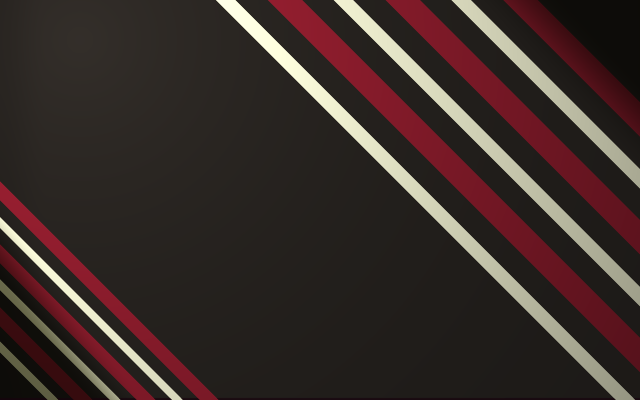
Reproduce this background procedurally as a Shadertoy shader.

```glsl
// Diagonal cream and crimson stripes across two corners of a softly lit dark panel.

// Coverage of three equal bands, the first centred on start, the rest spaced by period.
float stripes(float d, float start, float period, float halfWidth) {
    float index = clamp(round((d - start) / period), 0.0, 2.0);
    float edge = abs(d - start - index * period) - halfWidth;
    float soft = 0.8 / iResolution.y;
    return 1.0 - smoothstep(-soft, soft, edge);
}

void mainImage(out vec4 fragColor, in vec2 fragCoord) {
    // Canvas height is one unit; the width is fitted to the 1.6 layout.
    vec2 p = fragCoord / iResolution.xy * vec2(1.6, 1.0);
    float diagonal = p.x + p.y - 1.0;

    // Light falls off from the upper left.
    float r = length(p - vec2(0.2, 0.9));
    float light = 1.18 - 0.36 * r;
    vec3 color = vec3(0.096, 0.087, 0.078) + vec3(0.106, 0.095, 0.086) * exp(-1.15 * r);
    color *= 0.9 + 0.1 * smoothstep(0.0, 0.12, p.x);

    // Wide bands at the upper right, narrow ones at the lower left.
    float red = max(stripes(diagonal, 0.7125, 0.2944, 0.0432),
                    stripes(diagonal, -0.477, -0.1575, 0.0238));
    float cream = max(stripes(diagonal, 0.564, 0.2944, 0.0245),
                      stripes(diagonal, -0.5563, -0.1555, 0.0138));
    color = mix(color, vec3(0.57, 0.115, 0.18) * light, red);
    color = mix(color, vec3(1.0, 1.0, 0.87) * light, cream);

    // Shadows over both corners.
    float upperShade = smoothstep(1.17, 1.41, diagonal);
    float lowerShade = smoothstep(0.51, 0.71, 1.0 - p.y - 1.35 * p.x);
    color *= mix(vec3(1.0), vec3(0.43, 0.43, 0.35), max(upperShade, lowerShade));

    // Thin dark plum rim along the bottom.
    float rim = 1.0 - smoothstep(0.003, 0.007, p.y);
    color = mix(color, vec3(0.09, 0.01, 0.05), 0.7 * rim * (1.0 - max(red, cream)));

    fragColor = vec4(color, 1.0);
}
```
